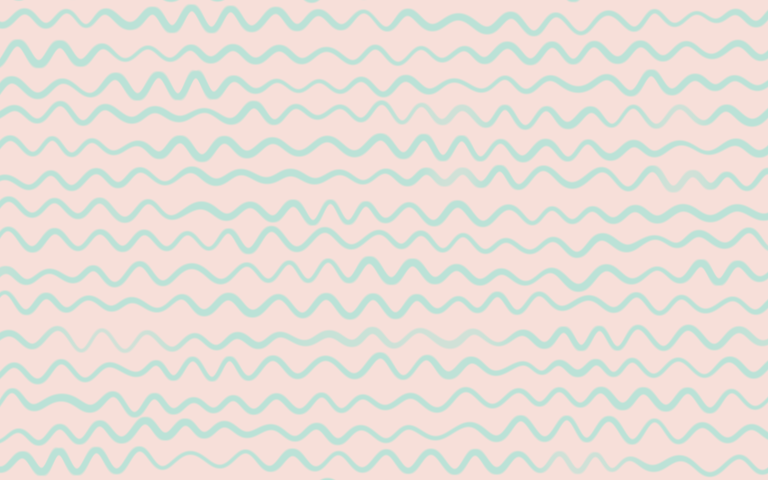
Give the GLSL for this pattern, as a Shadertoy shader.

```glsl
// Rows of hand-painted mint waves on a pale pink ground.
// Each row is a sine curve whose phase, height, thickness and paint strength
// wander with smooth noise; the distance to the curve gives the stroke.

const float ROW_PITCH = 0.0658;    // all lengths are in canvas heights
const float FIRST_ROW = 0.034;
const float WAVELENGTH = 0.0945;
const float FIRST_CREST = 0.022;
const float AMPLITUDE = 0.0155;
const float AMPLITUDE_VARIATION = 0.50;
const float PHASE_WANDER = 2.1;    // radians
const float DRIFT = 0.010;
const float HALF_WIDTH = 0.0061;
const float WIDTH_VARIATION = 0.40;
const float EDGE_SOFTNESS = 0.0028;
const float FADE = 0.35;
const vec3 PINK = vec3(0.968, 0.875, 0.850);
const vec3 MINT = vec3(0.735, 0.888, 0.842);
const float TAU = 6.2831853;

float hash(vec2 p) {
    vec3 q = fract(p.xyx * vec3(0.1031, 0.1030, 0.0973));
    q += dot(q, q.yzx + 33.33);
    return fract((q.x + q.y) * q.z);
}

// Smooth noise along x, independent for each row and seed, from -1 to 1
float rowNoise(float x, float row, float seed) {
    float cell = floor(x);
    float t = x - cell;
    float lane = row * 7.0 + seed * 131.0;
    float a = hash(vec2(cell, lane));
    float b = hash(vec2(cell + 1.0, lane));
    return mix(a, b, t * t * (3.0 - 2.0 * t)) * 2.0 - 1.0;
}

// Height of the centre line of one row
float waveHeight(float x, float row) {
    float cycles = x / WAVELENGTH;
    float phase = TAU * (x - FIRST_CREST) / WAVELENGTH;
    phase += PHASE_WANDER * rowNoise(cycles * 0.35, row, 1.0);
    phase += 0.3 * rowNoise(cycles * 1.3, row, 2.0);
    float height = AMPLITUDE * (1.0 + AMPLITUDE_VARIATION * rowNoise(cycles * 0.7, row, 3.0));
    float drift = DRIFT * rowNoise(cycles * 0.25, row, 4.0);
    return FIRST_ROW + row * ROW_PITCH + drift + height * cos(phase);
}

// Paint coverage of one row
float stroke(vec2 p, float row, float soft) {
    float cycles = p.x / WAVELENGTH;
    float step_ = 0.0015;
    float slope = (waveHeight(p.x + step_, row) - waveHeight(p.x - step_, row)) / (2.0 * step_);
    float dist = abs(p.y - waveHeight(p.x, row)) / sqrt(1.0 + slope * slope);
    float halfWidth = HALF_WIDTH * (1.0 + WIDTH_VARIATION * rowNoise(cycles * 1.1, row, 5.0));
    float strength = 1.0 - FADE * smoothstep(0.6, 1.0, rowNoise(cycles * 0.4, row, 6.0));
    return strength * (1.0 - smoothstep(-soft, soft, dist - halfWidth));
}

void mainImage(out vec4 fragColor, in vec2 fragCoord) {
    vec2 p = fragCoord / iResolution.y;
    float soft = max(EDGE_SOFTNESS, 0.8 / iResolution.y);
    float nearestRow = floor((p.y - FIRST_ROW) / ROW_PITCH + 0.5);

    // Neighbouring rows can reach into this one
    float paint = 0.0;
    for (int i = -1; i <= 1; i++) {
        paint = max(paint, stroke(p, nearestRow + float(i), soft));
    }
    fragColor = vec4(mix(PINK, MINT, paint), 1.0);
}
```
